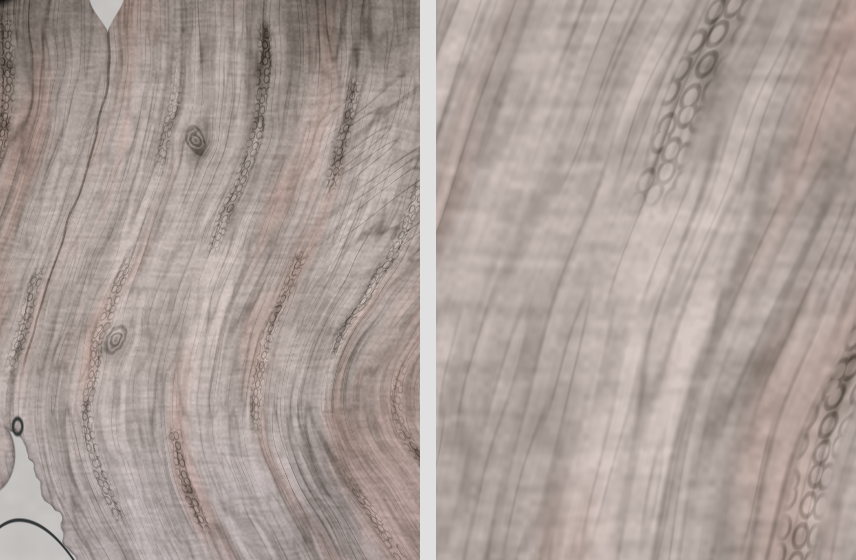
Left, the full canvas; right, a detail of the centre.
This texture is drawn by a Shadertoy shader. Its source:

```glsl
float hash(vec2 p) {
    p = fract(p * vec2(0.1031, 0.1137));
    p += dot(p, p.yx + 33.33);
    return fract((p.x + p.y) * p.x * 17.3);
}

float noise(vec2 p) {
    vec2 i = floor(p), f = fract(p);
    f = f * f * (3.0 - 2.0 * f);
    return mix(mix(hash(i), hash(i + vec2(1, 0)), f.x),
               mix(hash(i + vec2(0, 1)), hash(i + vec2(1, 1)), f.x), f.y);
}

float fbm(vec2 p) {
    float sum = 0.0, amp = 0.53;
    for (int i = 0; i < 4; i++) {
        sum += amp * noise(p);
        p = p * 2.03 + 17.7;
        amp *= 0.5;
    }
    return sum;
}

// Thin creases along the middle contour of stretched noise
float crease(vec2 p, float width) {
    return 1.0 - smoothstep(0.0, width, abs(noise(p) - 0.5));
}

// Outlines of small rounded bumps, one per jittered cell
float bumps(vec2 p) {
    float nearest = 9.0;
    for (int j = -1; j <= 1; j++)
        for (int i = -1; i <= 1; i++) {
            vec2 cell = floor(p) + vec2(i, j);
            vec2 centre = cell + 0.2 + 0.6 * vec2(hash(cell + 40.0), hash(cell + 91.0));
            nearest = min(nearest, length(p - centre));
        }
    return 1.0 - smoothstep(0.03, 0.17, abs(nearest - 0.42));
}

// Position across the grain: sways left, then fans right near the foot
float acrossGrain(vec2 p) {
    float sway = 0.22 * smoothstep(0.3, 1.25, p.y);
    float foot = 0.6 * pow(max(0.4 - p.y, 0.0), 2.0);
    float bulge = 0.13 * exp(-pow((p.y - 0.4) / 0.22, 2.0)) * smoothstep(0.5, 1.0, p.x);
    float wander = 0.05 * (noise(p * vec2(4.0, 3.0)) - 0.5)
                 + 0.012 * (noise(p * vec2(14.0, 11.0)) - 0.5);
    return p.x - sway - foot + bulge + wander;
}

void mainImage(out vec4 fragColor, in vec2 fragCoord) {
    vec2 p = fragCoord / iResolution.x;
    p.y *= 1.3333 * iResolution.x / iResolution.y;
    float px = 1.2 / iResolution.x;
    float s = acrossGrain(p);

    // Two eye knots push the grain aside
    float knotDark = 0.0;
    for (int k = 0; k < 2; k++) {
        vec2 q = p - (k == 0 ? vec2(0.465, 1.0) : vec2(0.275, 0.525));
        float tilt = k == 0 ? -0.25 : 0.35;
        q.x -= tilt * q.y;
        float r = length(q * vec2(1.0, 0.7)) + 0.006 * (noise(p * 90.0) - 0.5);
        s -= 0.6 * q.x * exp(-dot(q, q) / 0.0018);
        knotDark += 0.3 * exp(-dot(q + vec2(0.0, 0.02), q + vec2(0.0, 0.02)) / 0.0011);
        knotDark += 0.3 * (1.0 - smoothstep(0.001, 0.005, abs(r - 0.021)));
        knotDark += 0.35 * (1.0 - smoothstep(0.001, 0.004, abs(r - 0.011)));
        knotDark += 0.2 * (1.0 - smoothstep(0.002, 0.006, r));
    }

    // Streaks, fibres, creases and fine cross wrinkles
    float streak = fbm(vec2(s * 14.0, p.y * 1.7) + 5.0);
    float fibre = fbm(vec2(s * 60.0, p.y * 5.0) + 31.0);
    float patches = smoothstep(0.3, 0.7, noise(vec2(s * 12.0, p.y * 4.0) + 70.0));
    float tone = 0.83 + 0.42 * (streak - 0.5) + 0.42 * (fibre - 0.5);
    tone -= 0.24 * patches * crease(vec2(s * 46.0, p.y * 4.5), 0.13);
    tone -= 0.14 * crease(vec2(s * 100.0, p.y * 10.0) + 13.0, 0.2);
    float ripple = noise(p * 12.0) * 3.0;
    tone += 0.15 * (noise(vec2(s * 22.0, p.y * 140.0 + ripple)) - 0.5);
    tone += 0.12 * (noise(p * 190.0) - 0.5);

    // Chains of bumps with dark cracks
    float chainDist = abs(fract((s + 0.2) / 0.21 + 0.5) - 0.5) * 0.21;
    float chainOn = smoothstep(0.42, 0.62, noise(vec2(floor((s + 0.305) / 0.21) * 7.0, p.y * 5.0)));
    float chain = chainOn * (1.0 - smoothstep(0.008, 0.022, chainDist));
    tone -= 0.3 * chain * bumps(vec2(s * 68.0, p.y * 46.0));
    tone -= 0.28 * chain * crease(vec2(s * 60.0, p.y * 9.0) + 3.0, 0.2);

    // Slanting scratches on the right
    float scratched = smoothstep(0.68, 0.9, p.x) * smoothstep(0.6, 0.8, p.y) * (1.0 - smoothstep(1.05, 1.25, p.y));
    vec2 slant = vec2(p.x * 0.6 - p.y * 0.8, p.x * 0.8 + p.y * 0.6);
    tone -= 0.26 * scratched * crease(slant * vec2(60.0, 7.0), 0.13);

    // Broad light and shadow
    tone += 0.12 * exp(-dot(p - vec2(0.55, 0.75), p - vec2(0.55, 0.75)) / 0.08);
    tone -= 0.16 * exp(-pow((p.x - 0.72 - 0.1 * sin(p.y * 5.0)) / 0.09, 2.0));
    tone -= 0.12 * (1.0 - smoothstep(0.0, 0.07, s + 0.02)) * smoothstep(0.4, 0.7, p.y);
    tone -= 0.14 * smoothstep(1.0, 1.33, p.y);
    tone -= 0.4 * smoothstep(0.45, 0.85, length((p - vec2(0.5, 0.55)) * vec2(0.9, 0.75)));
    tone -= knotDark;

    // Seam between the two slabs
    float seam = abs(s - 0.04 - 0.012 * (noise(vec2(p.y * 16.0, 2.0)) - 0.5));
    float seamOn = smoothstep(0.42, 0.5, p.y);
    tone -= seamOn * (0.4 * (1.0 - smoothstep(0.001, 0.005, seam)) + 0.1 * exp(-seam / 0.015));

    vec3 wood = mix(vec3(0.31, 0.28, 0.25), vec3(0.78, 0.73, 0.71), clamp(tone, -0.15, 1.12));
    float rosy = smoothstep(0.5, 0.75, fbm(vec2(s * 9.0, p.y * 1.8) + 50.0));
    wood *= mix(vec3(1.0), vec3(1.01, 0.94, 0.92), rosy);
    wood *= mix(vec3(0.99, 1.0, 1.025), vec3(1.0), smoothstep(0.1, 0.5, p.y));

    // Pale wall behind the top notch and the ragged lower left edge
    float ragged = 0.03 * (noise(vec2(p.y * 28.0, 8.0)) - 0.5) + 0.012 * (noise(p * 70.0) - 0.5);
    float corner = max(p.x - mix(0.18, 0.05, p.y / 0.3) - ragged, p.y - 0.3 + ragged);
    float offcut = length((p - vec2(-0.03, 0.25)) * vec2(1.0, 0.7)) - 0.066;
    corner = max(corner, -offcut);
    float notch = seam - 0.045 * smoothstep(1.24, 1.34, p.y) + 0.004;
    float gap = min(corner, notch);
    vec3 wall = vec3(0.78, 0.77, 0.76) - 0.03 * noise(p * 40.0);
    wood *= 1.0 - 0.4 * exp(-max(corner, 0.0) / 0.006);
    vec3 col = mix(wall, wood, smoothstep(-px, px, gap));

    // Dark cable and hook at the lower left
    float cable = abs(p.y - 0.095 + 14.0 * pow(max(p.x - 0.045, 0.0), 2.0) * 0.4
                  + 8.0 * pow(min(p.x - 0.045, 0.0), 2.0)) - 0.004;
    cable = max(cable, p.x - 0.19);
    float hook = abs(length((p - vec2(0.042, 0.318)) * vec2(1.0, 0.6)) - 0.011) - 0.003;
    col = mix(vec3(0.2, 0.21, 0.21), col, smoothstep(-px, px, min(cable, hook)));

    // Black upper left corner
    col *= smoothstep(-0.02, 0.06, p.x + 2.0 * (1.3333 - p.y));
    fragColor = vec4(col, 1.0);
}
```
